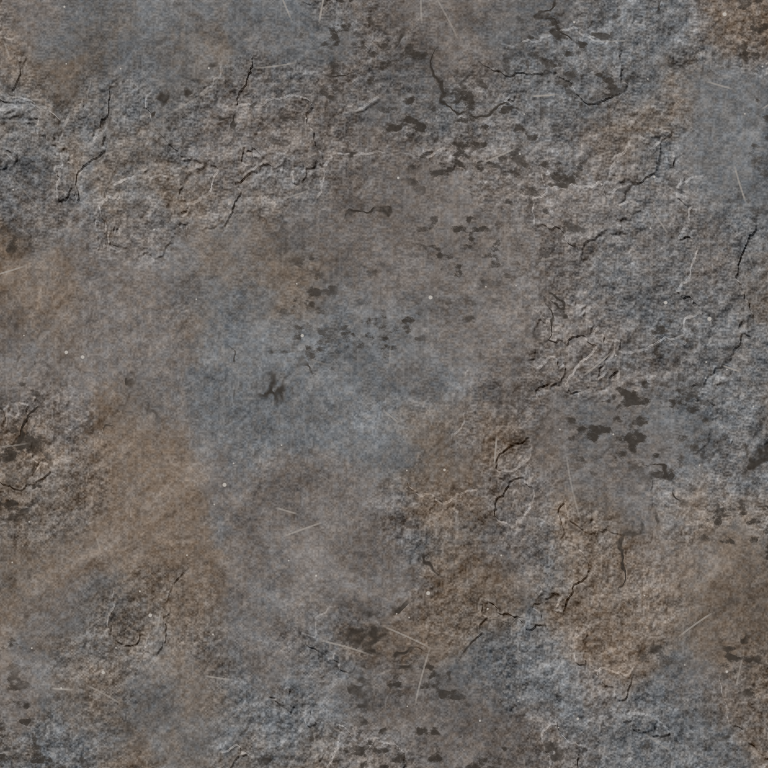
Write a Shadertoy shader that draws this texture.

```glsl
// Weathered slate: mottled grey-brown stone with chipped ledges, cracks, pits and pale scratches.

const vec3 WARM_GREY = vec3(0.440, 0.415, 0.398);
const vec3 COOL_GREY = vec3(0.418, 0.420, 0.424);
const vec3 RUST      = vec3(0.460, 0.395, 0.335);
const vec3 PIT_DARK  = vec3(0.190, 0.170, 0.150);
const vec3 SCRATCH   = vec3(0.640, 0.615, 0.585);
const vec3 SPECK     = vec3(0.760, 0.740, 0.710);
const vec2 LIGHT_DIR = vec2(-0.50, 0.86);
const float LIGHT_STEP = 0.0026;
const float RELIEF_GAIN = 1.25;
const float TONE_GAIN = 0.11;
const float MOTTLE_GAIN = 0.17;
const float GRAIN_GAIN = 0.23;
const float WARP = 0.11;
const float SCRATCH_CELLS = 8.0;
const float SPECK_CELLS = 42.0;

float hash(vec2 p) {
    return fract(sin(dot(p, vec2(127.1, 311.7))) * 43758.5453);
}

float noise(vec2 p) {
    vec2 i = floor(p), f = fract(p);
    f = f * f * f * (f * (f * 6.0 - 15.0) + 10.0);
    return mix(mix(hash(i), hash(i + vec2(1, 0)), f.x),
               mix(hash(i + vec2(0, 1)), hash(i + vec2(1, 1)), f.x), f.y);
}

float fbm(vec2 p) {
    float sum = 0.0, amp = 0.516;
    for (int i = 0; i < 5; i++) {
        sum += amp * noise(p);
        p = mat2(1.6, 1.2, -1.2, 1.6) * p + 19.3;
        amp *= 0.5;
    }
    return sum;
}

vec2 warped(vec2 p) {
    return p + WARP * (vec2(fbm(p * 5.0), fbm(p * 5.0 + 47.0)) - 0.5)
             + 0.022 * (vec2(fbm(p * 26.0 + 5.0), fbm(p * 26.0 + 83.0)) - 0.5);
}

// Broad undulation, broken ledges and gritty roughness
float height(vec2 p, float rough) {
    vec2 w = warped(p);
    float ledge = smoothstep(0.0, 0.03, fbm(w * 11.0 + 3.0) - 0.54);
    float grit = fbm(p * 48.0);
    return 0.55 * fbm(w * 16.0) + rough * 0.24 * ledge + (0.14 + 0.50 * rough) * grit;
}

// Thin, slightly bent strokes scattered one per cell
float scratches(vec2 p, float px) {
    vec2 cell = floor(p * SCRATCH_CELLS);
    float cover = 0.0;
    for (int y = -1; y <= 1; y++)
    for (int x = -1; x <= 1; x++) {
        vec2 id = cell + vec2(x, y);
        vec2 centre = (id + vec2(hash(id + 5.1), hash(id + 9.7))) / SCRATCH_CELLS;
        float angle = 2.6 * hash(id + 21.3) - 1.9;
        float halfLen = mix(0.014, 0.060, pow(hash(id + 33.9), 2.0));
        vec2 axis = vec2(cos(angle), sin(angle));
        vec2 q = p - centre;
        float along = dot(q, axis);
        float bend = 3.0 * (hash(id + 41.0) - 0.5) * along * along;
        float across = abs(dot(q, vec2(-axis.y, axis.x)) - bend);
        float line = 1.0 - smoothstep(0.0004, 0.0006 + px, across);
        float taper = 1.0 - smoothstep(0.5, 1.0, abs(along) / halfLen);
        float strength = step(0.4, hash(id + 57.0)) * mix(0.35, 1.0, hash(id + 63.0));
        cover = max(cover, line * taper * strength);
    }
    return cover;
}

// Rare pale crumbs
float specks(vec2 p, float px) {
    vec2 id = floor(p * SPECK_CELLS);
    vec2 centre = (id + 0.2 + 0.6 * vec2(hash(id + 2.3), hash(id + 7.9))) / SPECK_CELLS;
    float radius = mix(0.0006, 0.0024, pow(hash(id + 13.0), 4.0));
    float dist = length(p - centre) - radius;
    return step(0.95, hash(id + 29.0)) * (1.0 - smoothstep(-0.5 * px, px, dist));
}

void mainImage(out vec4 fragColor, in vec2 fragCoord) {
    vec2 p = fragCoord / iResolution.y;
    float px = 1.0 / iResolution.y;
    vec2 w = warped(p);

    // Mineral staining and mottling
    float cool = smoothstep(0.36, 0.64, fbm(w * 6.0 + 71.0));
    float rust = smoothstep(0.54, 0.76, fbm(w * 5.0 + 113.0));
    vec3 color = mix(WARM_GREY, COOL_GREY, cool);
    color = mix(color, RUST, 0.65 * rust);
    color += TONE_GAIN * (fbm(w * 6.5 + 31.0) - 0.5);
    color += MOTTLE_GAIN * (fbm(w * 24.0 + 167.0) - 0.5);

    // Directional light on smooth and chipped areas
    float rough = smoothstep(0.42, 0.62, fbm(w * 5.0 + 11.0));
    float relief = height(p, rough) - height(p + LIGHT_DIR * LIGHT_STEP, rough);
    color += clamp(RELIEF_GAIN * relief, -0.23, 0.14);

    // Fine grain, tinted slightly along the warm-cool axis
    float grain = 0.45 * noise(p * 210.0) + 0.55 * noise(p * 470.0 + 7.0) - 0.5;
    float tint = noise(p * 160.0 + 37.0) - 0.5;
    color += GRAIN_GAIN * (0.8 + 0.5 * rough) * grain;
    color += 0.022 * tint * vec3(1.0, 0.0, -1.0);

    // Short broken cracks and clustered pits
    float crackZone = smoothstep(0.53, 0.66, fbm(p * 8.0 + 87.0))
                    * smoothstep(0.40, 0.56, fbm(p * 30.0 + 201.0));
    float crack = 1.0 - smoothstep(0.003, 0.020, abs(fbm(w * 8.0 + 59.0) - 0.5));
    float pitZone = smoothstep(0.50, 0.68, fbm(w * 7.0 + 139.0));
    float pit = smoothstep(0.56, 0.74, fbm(p * vec2(62.0, 84.0) + 23.0));
    color = mix(color, PIT_DARK, max(0.80 * crack * crackZone, 0.75 * pit * pitZone));

    // Pale marks
    color = mix(color, SCRATCH, 0.75 * scratches(p, px));
    color = mix(color, SPECK, 0.85 * specks(p, px));

    fragColor = vec4(clamp(color, 0.0, 1.0), 1.0);
}
```
